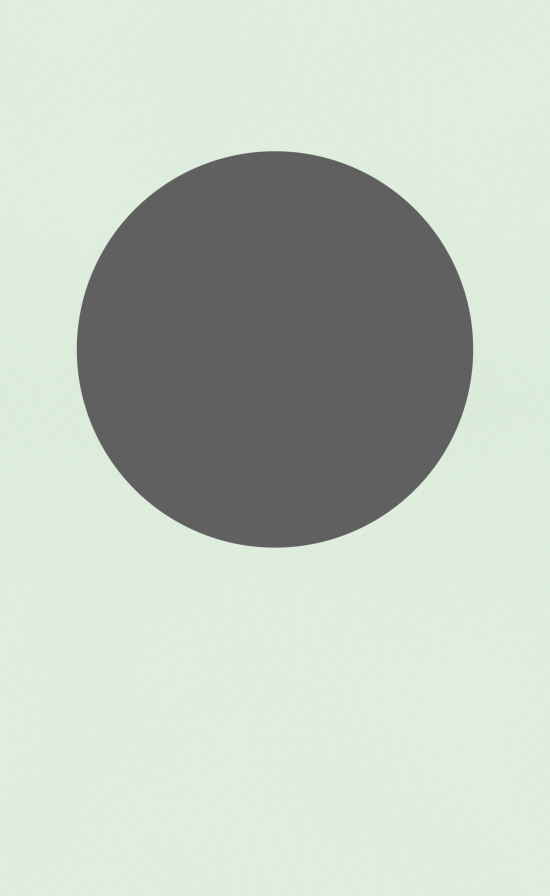
A Shadertoy shader for this background:

```glsl
// A flat grey disc on pale green watercolour paper.
// The paper is layered gradient noise, embossed by a slanted light, with a
// faint broad shade; the disc is a distance function with a smoothed edge.

const vec3 PAPER_GREEN = vec3(0.873, 0.932, 0.868);
const vec3 DISC_GREY = vec3(0.378);
const vec2 DISC_CENTRE = vec2(0.0, 0.610);
const float DISC_RADIUS = 0.2212;

// Random unit gradient for a lattice cell
vec2 cellGradient(vec2 cell) {
    vec3 p = fract(cell.xyx * vec3(0.1031, 0.1030, 0.0973));
    p += dot(p, p.yzx + 33.33);
    float angle = 6.28318 * fract((p.x + p.y) * p.z);
    return vec2(cos(angle), sin(angle));
}

// Gradient noise, roughly -0.7 to 0.7
float gradientNoise(vec2 p) {
    vec2 cell = floor(p);
    vec2 f = p - cell;
    vec2 blend = f * f * f * (f * (f * 6.0 - 15.0) + 10.0);
    vec2 e = vec2(1.0, 0.0);
    float a = dot(cellGradient(cell), f);
    float b = dot(cellGradient(cell + e.xy), f - e.xy);
    float c = dot(cellGradient(cell + e.yx), f - e.yx);
    float d = dot(cellGradient(cell + e.xx), f - e.xx);
    return mix(mix(a, b, blend.x), mix(c, d, blend.x), blend.y);
}

// Height of the paper fibres
float paperHeight(vec2 p, float frequency) {
    float height = 0.0;
    float amplitude = 0.6;
    for (int octave = 0; octave < 3; octave++) {
        height += amplitude * gradientNoise(p * frequency + float(octave) * 17.0);
        frequency *= 1.9;
        amplitude *= 0.55;
    }
    return height;
}

// Relief seen under light from one side
float emboss(vec2 p, vec2 lightStep, float frequency) {
    return paperHeight(p + lightStep, frequency) - paperHeight(p - lightStep, frequency);
}

vec3 paperColour(vec2 p) {
    float grain = emboss(p, vec2(0.0016, -0.0008), 110.0);
    float mottle = gradientNoise(p * 7.0 + 3.0);
    float band = exp(-pow((p.y - 0.54) / 0.13, 2.0));
    float shade = 0.010 * grain + 0.003 * mottle - 0.010 * band;
    return PAPER_GREEN + shade * vec3(1.0, 0.8, 1.0);
}

// Coverage of a disc, softened over about one pixel
float discMask(vec2 p, vec2 centre, float radius, float softness) {
    float dist = length(p - centre) - radius;
    return 1.0 - smoothstep(-softness, softness, dist);
}

void mainImage(out vec4 fragColor, in vec2 fragCoord) {
    // Canvas height is one unit; x is zero on the centre line
    vec2 p = (fragCoord - vec2(0.5 * iResolution.x, 0.0)) / iResolution.y;
    float disc = discMask(p, DISC_CENTRE, DISC_RADIUS, 0.75 / iResolution.y);
    fragColor = vec4(mix(paperColour(p), DISC_GREY, disc), 1.0);
}
```
